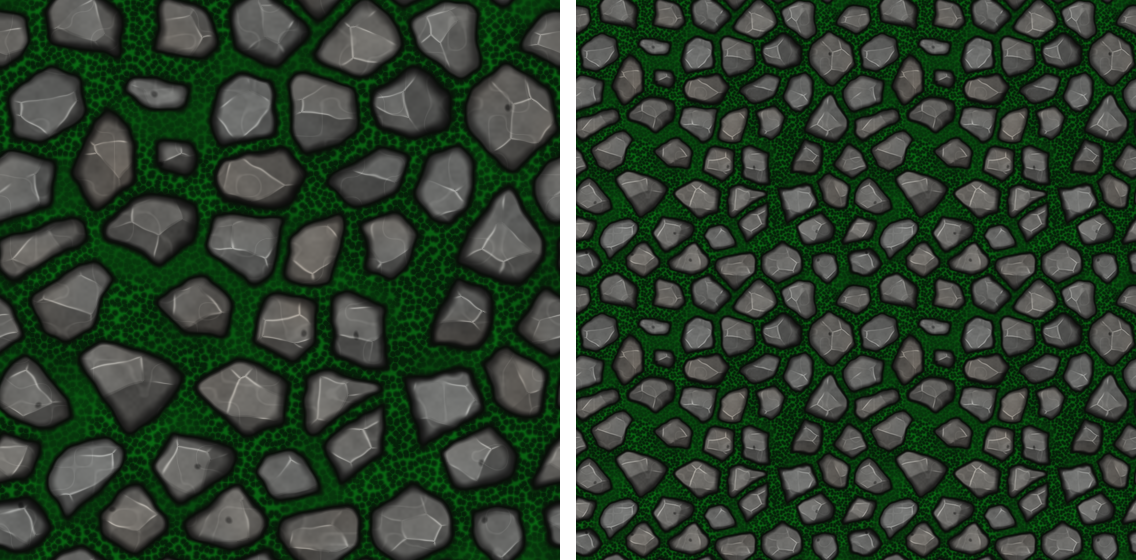
Left: one tile. Right: repeated 2 by 2.
This texture is drawn by a Shadertoy shader. Its source:

```glsl
// Faceted grey field stones with dark skirts, set in textured green moss; tiles seamlessly.

const vec2  STONE_GRID   = vec2(6.0, 8.0);   // whole repeats; even row count for the brick offset
const float JITTER       = 0.62;
const float GAP_MIN      = 0.012;
const float GAP_SPREAD   = 0.009;
const float CORNER_ROUND = 0.013;
const float SKIRT_WIDTH  = 0.014;
const float RIDGE_WIDTH  = 0.0023;
const float RIDGE_GAIN   = 0.24;
const float MOSS_CELLS   = 96.0;
const int   FACETS       = 5;
const float TAU          = 6.28318;
const vec2  LIGHT_DIR    = vec2(-0.5, 0.85);
const vec3  STONE_COOL   = vec3(0.99, 1.0, 0.985);
const vec3  STONE_WARM   = vec3(1.05, 0.99, 0.92);
const vec3  MOSS_DARK    = vec3(0.02, 0.13, 0.035);
const vec3  MOSS_BRIGHT  = vec3(0.04, 0.37, 0.07);
const vec3  SHADOW       = vec3(0.035, 0.055, 0.035);

float hash(vec2 p) { return fract(sin(dot(p, vec2(127.1, 311.7))) * 43758.5453); }
vec2 hash2(vec2 p) { return vec2(hash(p), hash(p + 17.3)); }
vec2 wrap(vec2 cell, vec2 period) { return floor(mod(cell + 0.5, period)); }

// Value noise with n whole cells across the canvas
float noise(vec2 uv, float n) {
    vec2 i = floor(uv * n), f = fract(uv * n), period = vec2(n);
    f = f * f * (3.0 - 2.0 * f);
    float a = hash(wrap(i, period) + n);
    float b = hash(wrap(i + vec2(1, 0), period) + n);
    float c = hash(wrap(i + vec2(0, 1), period) + n);
    float d = hash(wrap(i + vec2(1, 1), period) + n);
    return mix(mix(a, b, f.x), mix(c, d, f.x), f.y);
}

float smoothMin(float a, float b, float k) {
    float h = max(k - abs(a - b), 0.0) / k;
    return min(a, b) - 0.25 * h * h * k;
}

// Centre of a stone cell, in brick-like rows
vec2 site(vec2 cell) {
    vec2 jitter = (hash2(wrap(cell, STONE_GRID)) - 0.5) * JITTER;
    float offset = 0.5 * mod(cell.y, 2.0);
    return (cell + 0.5 + vec2(offset, 0.0) + jitter) / STONE_GRID;
}

// Signed distance, positive inside; also gives the stone id and local position
float stoneDistance(vec2 p, out vec2 id, out vec2 q) {
    vec2 base = floor(p * STONE_GRID), nearest = base;
    float best = 9.0;
    for (int y = -2; y <= 2; y++)
    for (int x = -2; x <= 2; x++) {
        vec2 cell = base + vec2(x, y), r = p - site(cell);
        if (dot(r, r) < best) { best = dot(r, r); nearest = cell; q = r; }
    }
    id = wrap(nearest, STONE_GRID);
    float d = 1.0;
    for (int y = -2; y <= 2; y++)
    for (int x = -2; x <= 2; x++) {
        if (x == 0 && y == 0) continue;
        vec2 toSite = site(nearest + vec2(x, y)) - (p - q);
        float border = 0.5 * length(toSite) - dot(q, normalize(toSite));
        d = smoothMin(d, border, CORNER_ROUND);
    }
    d -= GAP_MIN + GAP_SPREAD * hash(id + 3.1) + 0.014 * step(0.87, hash(id + 5.7));
    // Random straight cuts make the outline angular
    for (int i = 0; i < 3; i++) {
        vec2 h = hash2(id + 7.9 * float(i + 1));
        float a = TAU * h.x;
        d = smoothMin(d, mix(0.04, 0.08, h.y) - dot(q, vec2(cos(a), sin(a))), 0.008);
    }
    return d;
}

float facetTone(vec2 slope) {
    float side = min(length(slope) * 2.0, 1.0);
    return mix(0.425, 0.345, side) - 0.05 * dot(slope, LIGHT_DIR);
}

vec3 stoneColor(vec2 uv, vec2 q, vec2 id, float d) {
    // Truncated pyramid: the lowest plane is the visible facet
    vec2 c = q * vec2(1.0, 1.3) - (hash2(id + 41.0) - 0.5) * 0.03;
    vec2 slope1 = vec2(0.0), slope2 = vec2(1.0);
    float h1 = 0.0, h2 = 9.0;
    for (int i = 0; i < FACETS; i++) {
        vec2 r = hash2(id + 11.3 * float(i + 1));
        float a = TAU * (float(i) + 0.8 * r.x) / float(FACETS);
        float steep = 0.6 + 0.8 * hash(id + 23.7 * float(i + 1));
        vec2 slope = -steep * vec2(cos(a), sin(a));
        float h = steep * mix(0.018, 0.06, r.y) + dot(slope, c);
        if (h < h1) { h2 = h1; slope2 = slope1; h1 = h; slope1 = slope; }
        else if (h < h2) { h2 = h; slope2 = slope; }
    }
    float edge = (h2 - h1) / max(length(slope1 - slope2), 0.1);
    float blend = 0.5 - 0.5 * smoothstep(0.0, 0.004, edge);
    float tone = mix(facetTone(slope1), facetTone(slope2), blend);

    // Painted mottling, creases and an occasional pit
    tone += 0.07 * (noise(uv, 18.0) - 0.5) + 0.05 * (noise(uv, 47.0) - 0.5);
    tone += 0.025 * (noise(uv, 150.0) - 0.5) + 0.05 * (hash(id + 2.3) - 0.5);
    tone += 0.04 * (1.0 - smoothstep(0.0, 0.06, abs(noise(uv, 27.0) - 0.5)));
    float pit = length(q - (hash2(id + 61.0) - 0.5) * 0.06);
    tone -= 0.17 * step(0.75, hash(id + 71.0)) * (1.0 - smoothstep(0.002, 0.008, pit));

    // Pale worn ridges, fading in and out
    float ridge = exp(-pow(edge / RIDGE_WIDTH, 2.0)) * smoothstep(0.2, 0.75, noise(uv, 31.0));
    tone += RIDGE_GAIN * ridge * smoothstep(0.004, 0.014, d);

    // Dark skirt, wider on one side
    float a = TAU * hash(id + 83.0);
    float lean = dot(q, vec2(cos(a), sin(a))) / 0.07;
    float skirt = SKIRT_WIDTH * clamp(1.0 + 0.6 * lean, 0.5, 1.7);
    tone *= mix(mix(0.25, 0.55, hash(id + 91.0)), 1.0, smoothstep(0.0, skirt, d));
    return tone * mix(STONE_COOL, STONE_WARM, noise(uv, 13.0) * hash(id + 97.0));
}

vec3 mossColor(vec2 uv) {
    vec2 p = uv * MOSS_CELLS, base = floor(p);
    float nearest = 2.0;
    for (int y = -1; y <= 1; y++)
    for (int x = -1; x <= 1; x++) {
        vec2 cell = base + vec2(x, y);
        nearest = min(nearest, length(cell + hash2(wrap(cell, vec2(MOSS_CELLS))) - p));
    }
    float web = smoothstep(0.2, 0.85, nearest);
    float detail = mix(0.35, 1.0, smoothstep(0.25, 0.6, noise(uv, 9.0)));
    float level = mix(0.42, web, detail) + 0.35 * (noise(uv, 14.0) - 0.5);
    return mix(MOSS_DARK, MOSS_BRIGHT, clamp(level, 0.0, 1.2));
}

void mainImage(out vec4 fragColor, in vec2 fragCoord) {
    vec2 uv = fragCoord / iResolution.xy;
    vec2 wobble = vec2(noise(uv, 16.0), noise(uv, 17.0)) - 0.5;
    wobble += 0.4 * (vec2(noise(uv, 42.0), noise(uv, 43.0)) - 0.5);
    vec2 id, q;
    float d = stoneDistance(uv + 0.014 * wobble, id, q);

    float shade = 1.0 - smoothstep(-0.012, -0.002, d);
    vec3 color = mix(SHADOW, mossColor(uv), shade);
    color = mix(color, stoneColor(uv, q, id, d), smoothstep(-0.003, 0.003, d));
    fragColor = vec4(color, 1.0);
}
```
